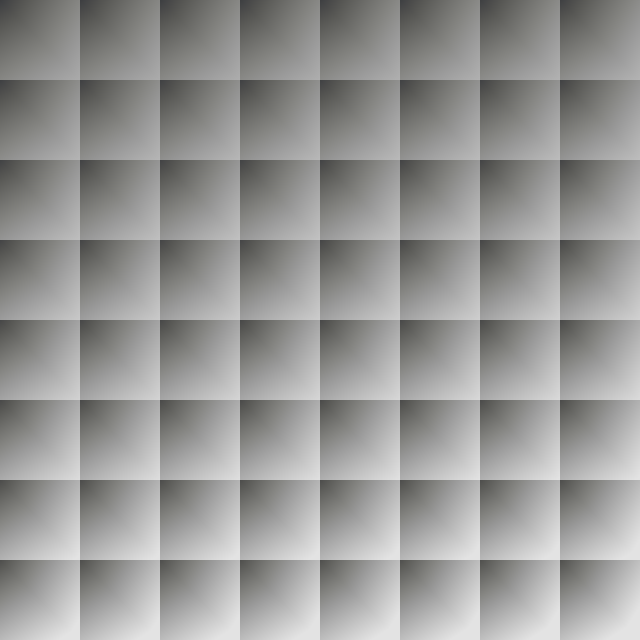
Reproduce this pattern procedurally as a WebGL 1 fragment shader.

```glsl
precision highp float;

uniform vec2 u_resolution;

const float TILES = 8.0;             // repeats across and down
const int SAMPLES = 2;               // antialiasing samples per axis
const vec2 SLOPE = vec2(0.39, 0.39); // ramp weight across and down a tile
const float CREASE = 0.22;           // weight of the diagonal fold
const float CURVE = 0.2;             // how early the ramp brightens
const float SHADOW = 0.24;           // darkest grey of the first tile
const float SHADOW_LIFT = 0.07;      // added to the shadows by the last tile
const float RANGE = 0.43;            // contrast of the first tile
const float RANGE_GAIN = 0.24;       // added to the contrast by the last tile
const float HIGHLIGHT = 0.89;        // grey where the ramp levels off
const vec3 COOL_TINT = vec3(-0.006, 0.0, 0.010);
const vec3 WARM_TINT = vec3(0.003, 0.003, -0.010);

// Curved diagonal ramp with a fold where both axes are equal
float tileRamp(vec2 p) {
  float s = dot(p, SLOPE) + CREASE * max(p.x, p.y);
  return s * (1.0 + CURVE - CURVE * s);
}

// Cool deepest shadows, slightly warm lower midtones, neutral lights
vec3 toneGrey(float grey) {
  float cool = 1.0 - smoothstep(0.23, 0.31, grey);
  float warm = smoothstep(0.26, 0.36, grey) * (1.0 - smoothstep(0.50, 0.62, grey));
  return vec3(grey) + cool * COOL_TINT + warm * WARM_TINT;
}

// Tiles brighten in reading order, from the top left
vec3 tileColor(vec2 uv) {
  vec2 grid = vec2(uv.x, 1.0 - uv.y) * TILES;
  vec2 cell = clamp(floor(grid), 0.0, TILES - 1.0);
  float order = (cell.y * TILES + cell.x) / (TILES * TILES - 1.0);
  float base = SHADOW + SHADOW_LIFT * order;
  float contrast = RANGE + RANGE_GAIN * order;
  float grey = base + contrast * tileRamp(grid - cell);
  return toneGrey(min(grey, HIGHLIGHT));
}

void main() {
  // Average a small grid of samples to smooth the tile edges
  vec3 color = vec3(0.0);
  float count = float(SAMPLES);
  for (int j = 0; j < SAMPLES; j++) {
    for (int i = 0; i < SAMPLES; i++) {
      vec2 offset = (vec2(float(i), float(j)) + 0.5) / count - 0.5;
      color += tileColor((gl_FragCoord.xy + offset) / u_resolution);
    }
  }
  gl_FragColor = vec4(color / (count * count), 1.0);
}
```
